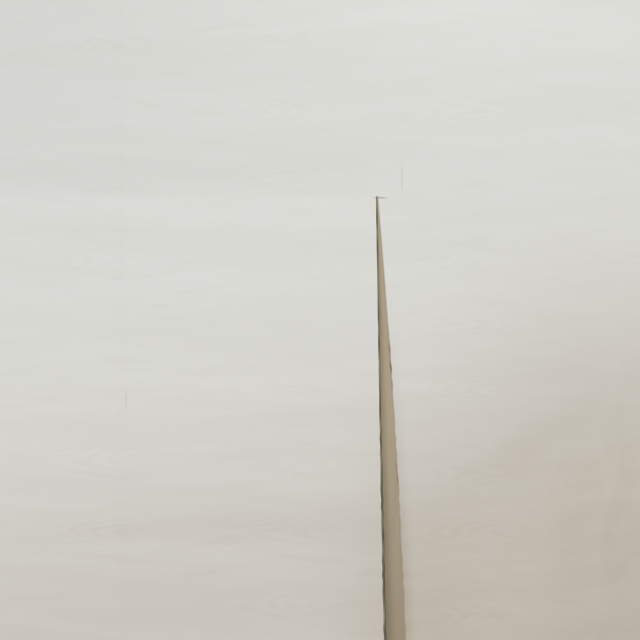
This texture is drawn by a three.js fragment shader. Its source:

```glsl
// Pale wooden floor planks with a narrow tapered gap opening toward the bottom.
varying vec2 vUv;

const float SOFT = 0.0022;
const vec2 APEX = vec2(0.5885, 0.693);

float hash(vec2 p) {
  return fract(sin(dot(p, vec2(127.1, 311.7))) * 4375.85);
}

// Soft spot, stretched by radius
float spot(vec2 p, vec2 center, vec2 radius) {
  vec2 d = (p - center) / radius;
  return exp(-dot(d, d));
}

// Smooth-edged thin line around zero
float stroke(float d, float width) {
  return 1.0 - smoothstep(width, width + SOFT, abs(d));
}

// Smooth interval from a to b
float span(float x, float a, float b, float soft) {
  return smoothstep(a - soft, a + soft, x) * (1.0 - smoothstep(b - soft, b + soft, x));
}

// Layered sines, bent by each other to avoid regular stripes
float waves(vec2 p) {
  float sum = 0.0, amp = 0.5;
  for (int i = 0; i < 6; i++) {
    float k = float(i);
    p += 0.55 * sin(p.yx * vec2(1.3, 0.9) + vec2(1.7, 4.1) * k);
    sum += amp * sin(p.x + 2.1 * k) * cos(p.y * 1.17 - 1.3 * k);
    p = p * 1.73 + vec2(2.3, 5.9);
    amp *= 0.66;
  }
  return sum;
}

// Chevron growth rings, one faint patch per scattered cell
float rings(vec2 p) {
  vec2 grid = p * vec2(3.4, 9.0);
  float seed = hash(floor(grid));
  vec2 q = fract(grid) - 0.5;
  q.y += (seed - 0.5) * 0.3;
  float arch = q.x + (seed > 0.6 ? 1.0 : -1.0) * sqrt(q.y * q.y * 3.0 + 0.006);
  float fade = spot(q, vec2(0.0), vec2(0.27, 0.2)) * step(0.4, seed);
  return fade * sin(arch * 42.0 + 2.5 * sin(p.y * 90.0 + p.x * 31.0));
}

// Broad light falling off toward the warm lower right
vec3 floorLight(vec2 p) {
  vec3 cool = vec3(0.853, 0.853, 0.835);
  vec3 warm = vec3(0.788, 0.770, 0.740);
  vec3 sand = vec3(0.722, 0.688, 0.632);
  vec3 col = mix(warm, cool, smoothstep(-0.06, 0.64, p.y + 0.14 * (0.5 - p.x)));
  float corner = smoothstep(0.56, 0.98, p.x) * (1.0 - smoothstep(0.0, 0.78, p.y));
  col = mix(col, sand, 0.78 * corner);
  col = mix(col, sand, 0.65 * spot(p, vec2(0.67, 0.0), vec2(0.11, 0.24)));
  col += 0.02 * spot(p, vec2(0.78, 1.0), vec2(0.35, 0.13));
  col -= vec3(0.016, 0.015, 0.014) * spot(p, vec2(0.0, 0.88), vec2(0.3, 0.25));
  col -= vec3(0.014, 0.017, 0.021) * spot(p, vec2(0.42, 0.17), vec2(0.28, 0.022));
  return col;
}

float woodGrain(vec2 p) {
  float broad = waves(p * vec2(4.0, 38.0));
  float fine = waves(p * vec2(22.0, 120.0) + 3.7);
  float swirl = waves(mat2(0.8, 0.6, -0.6, 0.8) * p * vec2(65.0, 36.0));
  float corner = spot(p, vec2(1.0, 0.2), vec2(0.16, 0.24));
  float lower = 1.0 - smoothstep(0.1, 0.9, p.y);
  // Sparse darker fibres appear only on the troughs of the fine layer
  float fibres = smoothstep(0.25, 0.75, -fine) * smoothstep(-0.2, 0.4, broad);
  float straight = broad * 0.009 + fine * 0.004 + rings(p) * 0.006 - fibres * 0.007;
  return straight * mix(0.75, 1.2, lower) * (1.0 - 0.5 * corner) + swirl * 0.013 * corner;
}

// Faint joints, the raised left panel edge and a hairline crack
float seams(vec2 p) {
  float leftPanel = 1.0 - smoothstep(0.56, 0.6, p.x);
  float shade = 0.007 * leftPanel * span(p.y, 0.645, APEX.y, 0.008);
  shade -= 0.007 * leftPanel * span(p.y, 0.699, 0.75, 0.014);
  shade -= 0.004 * span(p.x, 0.184, 0.194, 0.006);
  shade -= 0.04 * stroke(p.x - 0.197, 0.0006) * span(p.y, 0.362, 0.387, 0.012);
  shade -= 0.05 * stroke(p.x - 0.628, 0.0001) * span(p.y, 0.705, 0.74, 0.012);
  shade -= 0.16 * stroke(p.y - 0.691, 0.0002) * span(p.x, 0.588, 0.602, 0.008);
  return shade;
}

// Exposed underlay with a dark left cut and a rusty right edge
vec3 drawGap(vec3 col, vec2 p) {
  float depth = max(APEX.y - p.y, 0.0);
  float ragged = 0.0006 * sin(p.y * 173.0 + 2.0 * sin(p.y * 61.0)) * smoothstep(0.1, 0.5, depth);
  float left = APEX.x + 0.015 * depth + 0.006 * depth * depth + ragged * 0.6;
  float right = 0.590 + 0.086 * depth - 0.033 * depth * depth - ragged;
  float below = 1.0 - smoothstep(APEX.y - SOFT, APEX.y + SOFT, p.y);
  float inside = span(p.x, left, right, SOFT * 0.7) * below;
  float across = clamp((p.x - left) / max(right - left, 0.001), 0.0, 1.0);

  vec3 underlay = mix(vec3(0.56, 0.51, 0.42), vec3(0.665, 0.615, 0.52), smoothstep(0.0, 0.6, across));
  underlay *= 1.0 - 0.09 * smoothstep(0.3, 0.7, depth);
  underlay += 0.012 * waves(p * vec2(150.0, 18.0));
  float shadow = exp(-pow((p.x - right) / 0.012, 2.0)) * smoothstep(0.1, 0.6, depth);
  col -= vec3(0.045, 0.054, 0.062) * shadow * below;
  col = mix(col, underlay, inside);

  // Rust comes and goes along the right edge
  float rust = spot(p, vec2(right, 0.435), vec2(0.01, 0.04)) + spot(p, vec2(right, 0.26), vec2(0.01, 0.015));
  rust = min(rust, 1.0) * (0.65 + 0.35 * sin(p.y * 210.0));
  vec3 edgeTint = mix(vec3(0.58, 0.51, 0.41), vec3(0.47, 0.34, 0.20), rust);
  col = mix(col, edgeTint, stroke(p.x - right, 0.0003) * below * (0.28 + 0.45 * rust));
  float cutWidth = 0.0001 + 0.0009 * smoothstep(0.1, 0.7, depth);
  float cutStrength = 0.66 + 0.16 * sin(p.y * 87.0 + 1.5 * sin(p.y * 39.0));
  return mix(col, vec3(0.32, 0.32, 0.27), stroke(p.x - left, cutWidth) * below * cutStrength);
}

void main() {
  vec3 col = floorLight(vUv);
  col += woodGrain(vUv) * vec3(0.9, 1.0, 1.12);
  col += seams(vUv);
  // Diagonal smudge on the right panel
  vec2 d = vUv - vec2(0.81, 0.29);
  vec2 smear = vec2(dot(d, vec2(0.85, 0.53)), dot(d, vec2(-0.53, 0.85)));
  col -= vec3(0.015, 0.019, 0.024) * spot(smear, vec2(0.0), vec2(0.1, 0.028));
  gl_FragColor = vec4(drawGap(col, vUv), 1.0);
}
```
